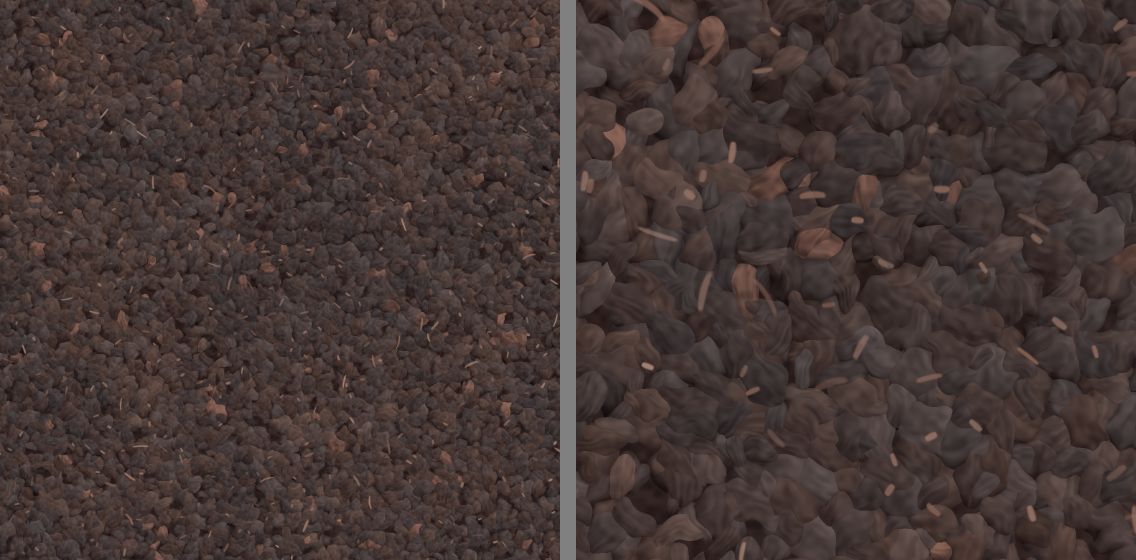
Left: the whole. Right: its middle third, enlarged.
Give the GLSL for this texture, as a Shadertoy shader.

```glsl
const float GRAINS = 40.0;        // grain cells across the canvas
const float GRAIN_LAYERS = 3.0;
const float FIBRES = 34.0;        // fibre cells across the canvas
const float FIBRE_SHARE = 0.30;
const float CHIP_SHARE = 0.035;   // share of pale rusty grains
const float RELIEF = 0.25;        // contrast between lit and shaded sides
const float FLECK = 0.42;         // contrast of the fine surface texture
const vec2 LIGHT_DIR = vec2(0.55, 0.83);
const vec3 DARK = vec3(0.125, 0.083, 0.083);
const vec3 MID = vec3(0.265, 0.212, 0.202);
const vec3 PALE = vec3(0.410, 0.338, 0.318);
const vec3 RUST = vec3(0.50, 0.35, 0.30);
const vec3 STRAW = vec3(0.70, 0.56, 0.49);

float hash(vec2 p) {
    return fract(sin(dot(p, vec2(127.1, 311.7))) * 43758.5453);
}

vec2 hash2(vec2 p) {
    return vec2(hash(p), hash(p + 57.3));
}

float noise(vec2 p) {
    vec2 i = floor(p), f = fract(p);
    f = f * f * (3.0 - 2.0 * f);
    return mix(mix(hash(i), hash(i + vec2(1, 0)), f.x),
               mix(hash(i + vec2(0, 1)), hash(i + vec2(1, 1)), f.x), f.y);
}

mat2 rotation(float a) {
    float c = cos(a), s = sin(a);
    return mat2(c, s, -s, c);
}

vec3 toneRamp(float t) {
    return t < 0.5 ? mix(DARK, MID, max(t, -0.15) * 2.0)
                   : mix(MID, PALE, min(t, 1.3) * 2.0 - 1.0);
}

// Overlapping domed flakes; the highest one is visible
vec3 grains(vec2 uv) {
    vec2 p = uv * GRAINS;
    p += 0.32 * (vec2(noise(p * 2.3), noise(p * 2.3 + 31.7)) - 0.5);
    float top = 0.0, lit = 0.0;
    vec2 topId = vec2(0.0), topLocal = p;

    for (float layer = 0.0; layer < GRAIN_LAYERS; layer++) {
        vec2 lp = p + layer * vec2(0.37, 0.61);
        for (int y = -1; y <= 1; y++)
        for (int x = -1; x <= 1; x++) {
            vec2 cell = floor(lp) + vec2(x, y);
            vec2 id = cell + layer * 71.0;
            vec2 offset = lp - cell - 0.1 - 0.8 * hash2(id);
            vec2 size = hash2(id + 13.1);
            float halfLength = mix(0.42, 0.80, size.x);
            vec2 axes = halfLength * vec2(1.0, mix(0.5, 0.85, size.y));
            vec2 local = rotation(6.2832 * hash(id + 27.9)) * offset / axes;
            float d2 = dot(local, local);
            float height = 0.7 * hash(id + 41.7) + 0.6 * (1.0 - d2);
            if (d2 < 1.0 && height > top) {
                top = height;
                topId = id;
                topLocal = local;
                lit = dot(offset / halfLength, LIGHT_DIR);
            }
        }
    }

    // Fine texture runs along each flake
    float grit = noise(topLocal * vec2(2.2, 5.0) + topId * 3.7) - 0.5;
    float speck = noise(uv * GRAINS * 5.5) - 0.5;
    float patches = noise(uv * 7.0) - 0.5;
    float shade = hash(topId + 63.2);
    float tone = 0.57 + 0.32 * (shade - 0.5) + RELIEF * lit
               + FLECK * (0.6 * grit + 0.6 * speck) + 0.10 * patches;
    tone -= 0.34 * (1.0 - smoothstep(0.2, 0.8, top));
    if (top <= 0.0) tone = 0.14 + 0.25 * speck;

    vec3 color = toneRamp(tone);
    float warmth = hash(topId + 88.4) - 0.5 + 0.5 * patches;
    color *= 1.0 + 0.13 * warmth * vec3(1.0, 0.0, -0.8);

    // Occasional paler chip
    float chip = step(hash(topId + 95.6), CHIP_SHARE) * step(0.001, top);
    float chipLight = smoothstep(0.1, 0.9, tone);
    return mix(color, RUST * (0.55 + 0.65 * chipLight), chip * 0.75);
}

// Sparse, slightly bent slivers: rgb is colour, a is cover
vec4 fibres(vec2 uv) {
    vec2 p = uv * FIBRES;
    vec4 result = vec4(0.0);
    for (int y = -1; y <= 1; y++)
    for (int x = -1; x <= 1; x++) {
        vec2 id = floor(p) + vec2(x, y);
        if (hash(id + 7.7) > FIBRE_SHARE) continue;
        vec2 q = rotation(6.2832 * hash(id + 19.3)) * (p - id - hash2(id + 3.9));
        float rare = pow(hash(id + 33.1), 4.0);
        float halfLength = mix(0.14, 0.55, rare);
        q.y += (hash(id + 45.5) - 0.5) * 0.9 * q.x * q.x;
        float along = abs(q.x) / halfLength;
        float width = mix(0.035, 0.085, hash(id + 51.9)) * sqrt(max(1.0 - along * along, 0.0));
        float cover = (1.0 - smoothstep(width * 0.5, width + 0.03, abs(q.y)))
                    * (1.0 - smoothstep(0.75, 1.0, along));
        cover *= mix(0.35, 0.95, hash(id + 67.1));
        vec3 tint = mix(RUST, STRAW, hash(id + 79.3));
        if (cover > result.a) result = vec4(tint, cover);
    }
    return result;
}

void mainImage(out vec4 fragColor, in vec2 fragCoord) {
    vec3 sum = vec3(0.0);
    for (int i = 0; i < 4; i++) {
        vec2 subpixel = (vec2(i % 2, i / 2) - 0.5) * 0.6;
        vec2 uv = (fragCoord + subpixel) / iResolution.y;
        vec4 fibre = fibres(uv);
        sum += mix(grains(uv), fibre.rgb, fibre.a);
    }
    fragColor = vec4(sum / 4.0, 1.0);
}
```
